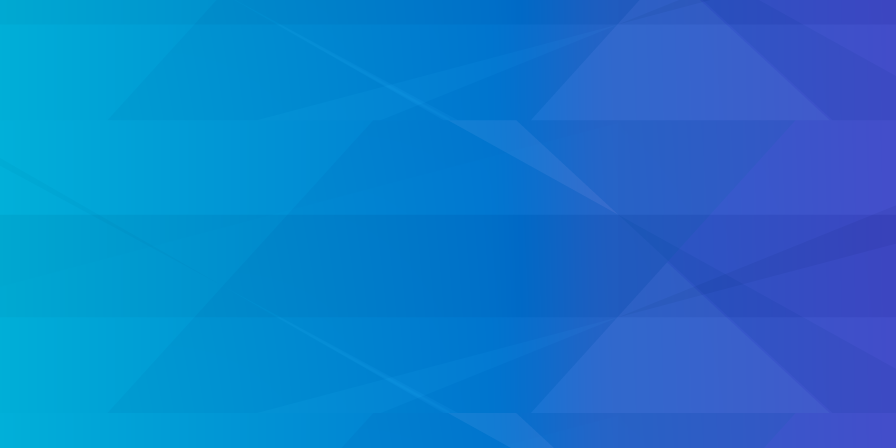
Write a WebGL 1 fragment shader that draws this background.

```glsl
precision highp float;

uniform vec2 u_resolution;

#define PERIOD 0.6536
#define TILE_TOP 0.2682
#define BAND_DARK 0.211
#define BAND_MID 0.440
#define SAMPLES 4

const vec3 CYAN = vec3(0.0, 0.685, 0.845);
const vec3 AZURE = vec3(0.0, 0.452, 0.81);
const vec3 INDIGO = vec3(0.150, 0.385, 0.775);
const vec3 VIOLET = vec3(0.232, 0.307, 0.765);

// Horizontal sweep, x from 0 to 1
vec3 sweep(float x) {
  vec3 color = mix(CYAN, AZURE, clamp(x / 0.58, 0.0, 1.0));
  color = mix(color, INDIGO, smoothstep(0.54, 0.70, x));
  return mix(color, VIOLET, clamp((x - 0.70) / 0.30, 0.0, 1.0));
}

// Two lines crossing at a centre: +1 in the left wedge, -1 in the right
float bowtie(vec2 p, vec2 centre, float slopeA, float slopeB) {
  vec2 d = p - centre;
  float inside = abs(step(slopeA * d.x, d.y) - step(slopeB * d.x, d.y));
  return d.x < 0.0 ? inside : -inside;
}

// p: x from 0 to 2, y from 0 at the top to 1 at the bottom
vec3 backdrop(vec2 p) {
  vec3 color = sweep(p.x * 0.5);
  vec2 q = vec2(p.x, mod(p.y - TILE_TOP, PERIOD));

  // Horizontal bands
  float dark = step(BAND_DARK, q.y) * step(q.y, BAND_MID);
  float upper = step(q.y, BAND_DARK);
  color += 0.005 * upper - vec3(0.022, 0.027, 0.028) * dark;

  // Left diagonal with a shadow fading to the right
  float slant = q.x - (0.8333 - 0.908 * q.y);
  color -= vec3(0.0, 0.022, 0.016) * step(0.0, slant) * exp(-1.8 * max(slant, 0.0));

  // Crossing diagonals on the right
  float rightOfRise = step(1.776 - 0.904 * q.y, q.x);
  float rightOfFall = step(1.146 + 1.08 * q.y, q.x);
  color += vec3(0.045, 0.026, 0.028) * rightOfRise * (1.0 - rightOfFall);
  color += vec3(0.028, -0.006, 0.022) * rightOfRise * rightOfFall;

  // Steep wedges: pale above, shaded below
  float steep = bowtie(q, vec2(1.38, BAND_DARK), 0.555, 0.926);
  color += vec3(0.065, 0.030, 0.020) * max(steep, 0.0);
  color -= vec3(0.022, 0.012, 0.022) * max(-steep, 0.0);

  // Shallow wedges
  float shallow = bowtie(q, vec2(1.38, BAND_MID), -0.265, -0.403);
  color += vec3(0.010, 0.018, 0.014) * max(shallow, 0.0);
  color -= vec3(0.016, 0.016, 0.028) * max(-shallow, 0.0);

  // Hairline slivers and a faint veil
  color -= 0.016 * bowtie(q, vec2(0.495, 0.369), 0.54, 0.575);
  float veil = step(0.372 - 0.265 * q.x, q.y) * step(q.y, BAND_MID);
  color += vec3(0.0, 0.006, 0.005) * veil * step(q.x, 1.38);

  // Bright rim along the long line, strongest where it meets the band edge
  float rim = q.y - (0.0964 + 0.555 * q.x);
  float glow = smoothstep(0.5, 0.95, q.x) * step(q.x, 1.004);
  color += vec3(0.012, 0.022, 0.014) * glow * smoothstep(0.006, 0.0, abs(rim));
  return clamp(color, 0.0, 1.0);
}

void main() {
  // Average a grid of samples to smooth every edge
  vec3 total = vec3(0.0);
  for (int j = 0; j < SAMPLES; j++) {
    for (int i = 0; i < SAMPLES; i++) {
      vec2 offset = (vec2(float(i), float(j)) + 0.5) / float(SAMPLES) - 0.5;
      vec2 uv = (gl_FragCoord.xy + offset) / u_resolution;
      total += backdrop(vec2(2.0 * uv.x, 1.0 - uv.y));
    }
  }
  gl_FragColor = vec4(total / float(SAMPLES * SAMPLES), 1.0);
}
```
